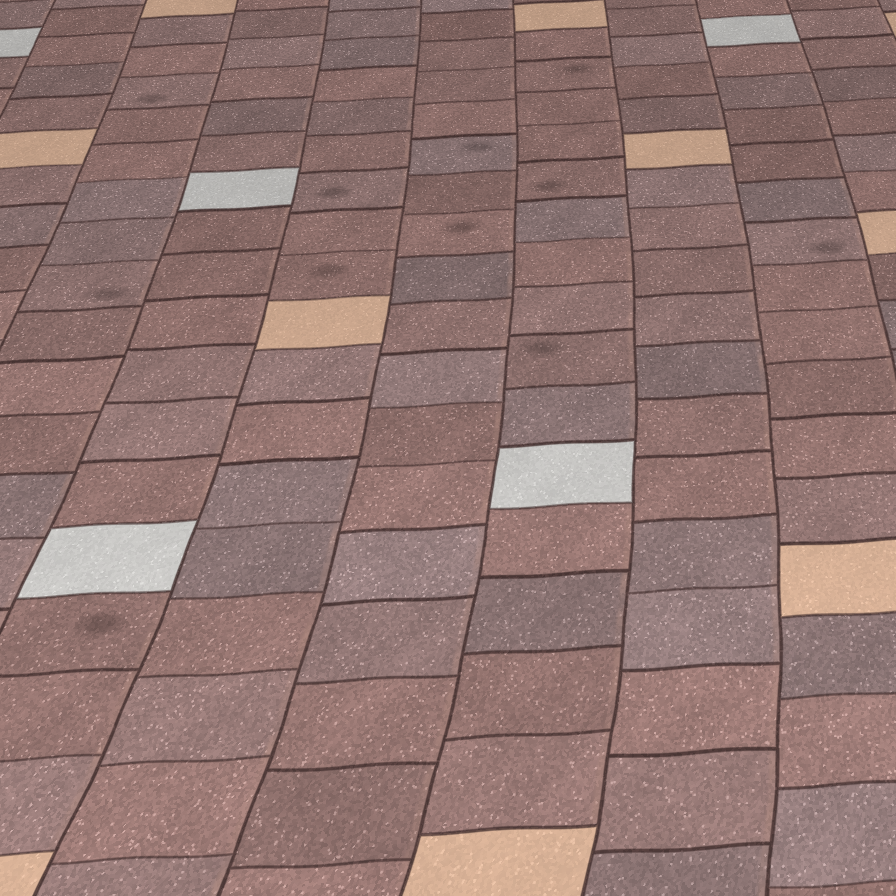
A WebGL 1 fragment shader for this texture:

```glsl
precision highp float;
// Brick paving seen in perspective: curved columns widen toward the viewer, rows follow 1/scale.
// Each column slides along its length; modular lattices scatter the cream and white bricks,
// and cellular noise adds the grit.
uniform vec2 u_resolution;

const vec3 BRICK = vec3(0.555, 0.450, 0.440);
const vec3 BRICK_GREY = vec3(0.535, 0.462, 0.465);
const vec3 BRICK_RED = vec3(0.570, 0.437, 0.415);
const vec3 CREAM = vec3(0.810, 0.665, 0.565);
const vec3 WHITE = vec3(0.765, 0.760, 0.750);
const vec3 JOINT = vec3(0.265, 0.190, 0.185);
const vec3 LIT_EDGE = vec3(0.710, 0.560, 0.510);
const float FAR_WIDTH = 0.102;     // column width at the top
const float WIDTH_GROWTH = 0.1025; // extra width at the bottom
const float ROW_DENSITY = 3.4;
const float ROW_TILT = 0.052;
const float JOINT_HALF = 0.0105;   // share of column width
const float GRIT = 0.17;
const vec2 GRIT_SCALE = vec2(62.0, 32.0);

float hash(vec2 p) {
  vec3 q = fract(vec3(p.xyx) * 0.1031);
  q += dot(q, q.yzx + 33.33);
  return fract((q.x + q.y) * q.z);
}

// Cellular noise: x = distance to the nearest grain, y = that grain's random tone
vec2 grains(vec2 p) {
  vec2 cell = floor(p);
  vec2 nearest = vec2(9.0, 0.0);
  for (int j = -1; j <= 1; j++) {
    for (int i = -1; i <= 1; i++) {
      vec2 c = cell + vec2(float(i), float(j));
      vec2 center = c + vec2(hash(c + 17.0), hash(c + 91.0));
      float d = length(center - p);
      if (d < nearest.x) nearest = vec2(d, hash(c + 53.0));
    }
  }
  return nearest;
}

float mottle(vec2 p) {
  return (sin(p.x * 5.1 + 2.0 * sin(p.y * 2.3)) + sin(p.y * 4.3 + 1.7 * sin(p.x * 3.7))
    + sin(dot(p, vec2(9.1, 6.7)))) / 3.0;
}

float columnWidth(float depth) { return FAR_WIDTH + WIDTH_GROWTH * depth; }

// How far each column has slid along its length, in rows
float columnShift(float c) {
  return -0.45 * cos(1.047 * (c - 0.4)) + 0.35 * sin(2.094 * (c - 1.5));
}

// 1 where the brick lies on the lattice row = start + stride * column, modulo period
float onLattice(vec2 id, float start, float stride, float period) {
  float row = mod(start + stride * id.x + 0.5, period) - 0.5;
  return step(abs(row - id.y), 0.5);
}

void main() {
  vec2 p = gl_FragCoord.xy / u_resolution;
  float pixel = 1.0 / min(u_resolution.x, u_resolution.y);
  float depth = 1.0 - p.y;

  // Columns follow one bent guide line
  float width = columnWidth(depth);
  float guide = 0.572 + depth * (0.06 - 0.185 * depth);
  float u = (p.x - guide) / width + 4.0 + 0.006 * sin(depth * 41.0 + p.x * 7.0);
  float column = floor(u);
  float across = u - column;

  // Rows shrink with distance and tilt inside their column
  float tilted = depth + ROW_TILT * (across - 0.5) * width;
  float rowWidth = columnWidth(tilted);
  float v = ROW_DENSITY / FAR_WIDTH - ROW_DENSITY / rowWidth - columnShift(column);
  v += 0.012 * sin(across * 8.0 + column * 3.0 + floor(v + 0.5) * 5.0);
  float row = floor(v);
  float along = v - row;
  float rowHeight = rowWidth * rowWidth / (WIDTH_GROWTH * ROW_DENSITY);
  vec2 id = vec2(column, row);
  vec2 ground = vec2(u, v) + 40.0;

  // Brick tone and scattered accents
  float tone = hash(id + 40.0);
  vec3 color = mix(BRICK_RED, BRICK_GREY, smoothstep(0.25, 1.0, hash(id + 73.0)));
  color = mix(color, BRICK, 0.35) * (0.94 + 0.12 * tone);
  float mixed = onLattice(id, -3.0, 16.0, 102.0);
  float mixedWhite = mixed * step(abs(mod(column, 4.0) - 1.0), 0.5);
  float white = max(onLattice(id, 31.0, 15.0, 40.0), mixedWhite);
  float cream = max(onLattice(id, 0.0, 20.0, 32.0), onLattice(id, 47.0, 43.0, 73.0));
  cream = max(cream, mixed - mixedWhite);
  color = mix(color, CREAM, cream);
  color = mix(color, WHITE, white);
  float accent = max(white, cream);

  // Grit, pale specks, mottling and occasional stains
  vec2 grain = grains(ground * GRIT_SCALE);
  float roughness = mix(1.0, 0.4, accent);
  color *= 1.0 + roughness * (GRIT * (grain.y - 0.5) + 0.04 * mottle(ground * vec2(1.4, 0.9)));
  color += roughness * 0.13 * step(0.95, grain.y) * (1.0 - smoothstep(0.2, 0.7, grain.x));
  vec2 stainAt = vec2(across, along) - 0.25 - 0.5 * vec2(hash(id + 11.0), hash(id + 29.0));
  float stain = step(0.9, hash(id + 61.0)) * (1.0 - smoothstep(0.03, 0.22, length(stainAt)));
  color *= 1.0 - 0.2 * stain * (1.0 - accent);
  color *= mix(0.91, 1.05, smoothstep(0.0, 0.75, depth));

  // Worn lit rim on the right side, then dark joints of uneven width
  float worn = 0.55 + 0.45 * mottle(ground * vec2(1.0, 2.1));
  float rim = smoothstep(0.935, 0.965, across) * worn;
  color = mix(color, LIT_EDGE, 0.5 * rim * (1.0 - accent));
  float sideGap = min(across, 1.0 - across) * width;
  float rowGap = min(along, 1.0 - along) * rowHeight;
  float seam = hash(vec2(column, floor(v + 0.5)) + 87.0);
  float sideHalf = JOINT_HALF * width * (0.8 + 0.4 * worn);
  float rowHalf = JOINT_HALF * width * (0.6 + 0.7 * seam);
  float sideLine = 1.0 - smoothstep(sideHalf - pixel, sideHalf + pixel, sideGap);
  float rowLine = 1.0 - smoothstep(rowHalf - pixel, rowHalf + pixel, rowGap);
  float joint = max(sideLine * 0.85, rowLine * (0.65 + 0.3 * seam));
  color = mix(color, JOINT * (0.9 + 0.25 * grain.y), joint);

  gl_FragColor = vec4(clamp(color, 0.0, 1.0), 1.0);
}
```
